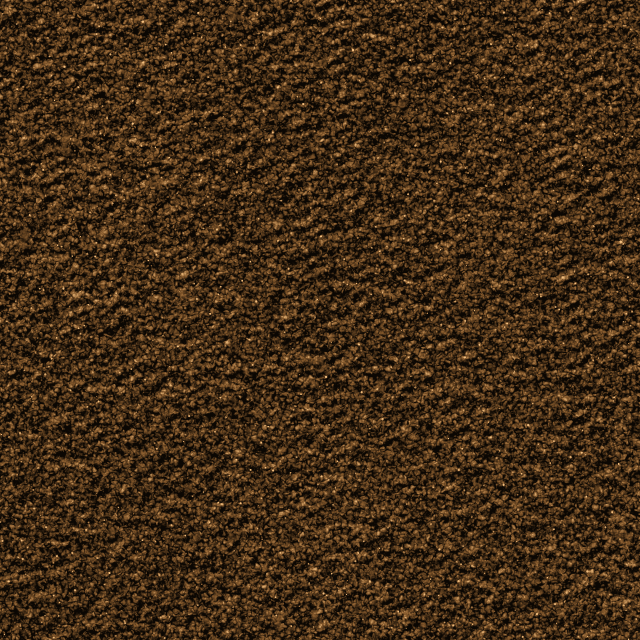
This texture is drawn by a Shadertoy shader. Its source:

```glsl
// Dark crumbly soil: two layers of small ragged grains lit from above,
// broken up by shadowed hollows, a few larger clods and tiny pale glints.
// Every layer adds to one tone value, which a brown colour ramp then tints.
#define COARSE_CELLS 135.0
#define FINE_CELLS 240.0
#define GLINT_CELLS 150.0
#define CLOD_CELLS 15.0
#define GLINT_SHARE 0.07
#define CLOD_SHARE 0.15
#define MEAN_TONE 0.262
#define CONTRAST 1.17
#define SHADOW vec3(0.045, 0.028, 0.010)
#define LOAM vec3(0.52, 0.348, 0.172)
#define GLINT vec3(0.95, 0.75, 0.50)

float hash(vec2 p) {
    return fract(sin(dot(p, vec2(127.1, 311.7))) * 43758.545);
}

vec2 hash2(vec2 p) {
    return vec2(hash(p), hash(p + 57.3));
}

float noise(vec2 p) {
    vec2 i = floor(p), f = fract(p);
    f = f * f * (3.0 - 2.0 * f);
    float low = mix(hash(i), hash(i + vec2(1, 0)), f.x);
    float high = mix(hash(i + vec2(0, 1)), hash(i + vec2(1, 1)), f.x);
    return mix(low, high, f.y);
}

vec2 rotate(vec2 p, float angle) {
    float c = cos(angle), s = sin(angle);
    return vec2(c * p.x - s * p.y, s * p.x + c * p.y);
}

// Brightness of the topmost domed grain, 0 in the gaps between grains
float grains(vec2 p) {
    vec2 cell = floor(p), f = fract(p);
    float top = 0.0, shade = 0.0;
    for (int y = -1; y <= 1; y++)
    for (int x = -1; x <= 1; x++) {
        vec2 offset = vec2(x, y), id = cell + offset;
        float radius = mix(0.36, 0.80, hash(id + 11.7));
        vec2 d = (f - offset - 0.1 - 0.8 * hash2(id)) / radius;
        float dome = 1.0 - dot(d, d);
        float level = dome + 0.6 * hash(id + 23.1);
        if (dome > 0.0 && level > top) {
            top = level;
            float light = dot(d, vec2(-0.35, 0.94));
            shade = dome * mix(0.5, 1.05, hash(id + 31.9))
                  + 0.34 * light * smoothstep(0.0, 0.3, dome);
        }
    }
    return shade;
}

// Slope of the ground towards the light: positive on lit banks
float slope(vec2 p, float scale, float angle) {
    vec2 stretch = vec2(scale, 1.2 * scale);
    vec2 q = rotate(p * stretch, angle);
    vec2 up = rotate(vec2(-0.2, 0.55), angle);
    return noise(q) - noise(q + up);
}

float relief(vec2 p) {
    return 0.7 * slope(p, 52.0, 0.6) + slope(p + 3.1, 84.0, -0.5)
         + 0.8 * slope(p + 7.7, 125.0, 0.9);
}

// Sparse ragged lumps: x is the cover, y the light and shade
vec2 clods(vec2 p) {
    vec2 warp = vec2(noise(p * 75.0), noise(p * 75.0 + 19.0)) - 0.5;
    vec2 q = p * CLOD_CELLS + 0.35 * warp;
    vec2 id = floor(q);
    float present = step(hash(id + 71.3), CLOD_SHARE);
    float radius = mix(0.10, 0.24, hash(id + 83.9));
    vec2 d = fract(q) - mix(vec2(0.35), vec2(0.65), hash2(id + 5.0));
    float lump = smoothstep(1.0, 0.6, length(d) / radius);
    vec2 below = d + vec2(-0.03, 0.5 * radius);
    float shadow = smoothstep(1.1, 0.6, length(below) / radius);
    float lit = 0.08 + 0.07 * d.y / radius;
    return present * vec2(lump, lump * lit - 0.14 * shadow * (1.0 - lump));
}

// Tiny reflective specks, at most one in each cell
float glints(vec2 p) {
    vec2 q = rotate(p, 0.4) * GLINT_CELLS, id = floor(q);
    float present = step(hash(id + 101.0), GLINT_SHARE);
    float radius = mix(0.16, 0.36, hash(id + 131.0));
    vec2 d = fract(q) - mix(vec2(0.36), vec2(0.64), hash2(id + 3.0));
    float strength = hash(id + 151.0);
    return present * smoothstep(radius, 0.5 * radius, length(d))
         * mix(0.25, 0.9, strength * strength);
}

vec3 soil(vec2 p) {
    vec2 warp = vec2(noise(p * 190.0), noise(p * 190.0 + 33.0)) - 0.5;
    vec2 q = p + 0.0045 * warp;
    float coarse = grains(rotate(q, 0.35) * COARSE_CELLS) - 0.38;
    float fine = grains(rotate(q, -0.25) * FINE_CELLS + 17.0) - 0.38;
    float speckle = noise(p * 400.0) - 0.5;
    float patches = noise(p * 4.0 + 8.0) + 0.5 * noise(p * 11.0) - 0.75;
    vec2 clod = clods(p);

    float detail = 0.33 * coarse + 0.28 * fine + 0.13 * speckle
                 + 0.27 * relief(p);
    float tone = MEAN_TONE + CONTRAST * detail * (1.0 - 0.4 * clod.x);
    tone += 0.04 * patches + clod.y + glints(p);

    vec3 color = mix(SHADOW, LOAM, clamp((tone - 0.045) / 0.475, 0.0, 1.0));
    return mix(color, GLINT, clamp((tone - 0.54) / 0.4, 0.0, 1.0));
}

void mainImage(out vec4 fragColor, in vec2 fragCoord) {
    // Four samples per pixel smooth the grain edges
    vec3 color = vec3(0.0);
    for (int i = 0; i < 4; i++) {
        vec2 shift = vec2(i % 2, i / 2) * 0.5 - 0.25;
        color += soil((fragCoord + shift) / iResolution.y);
    }
    fragColor = vec4(color / 4.0, 1.0);
}
```
